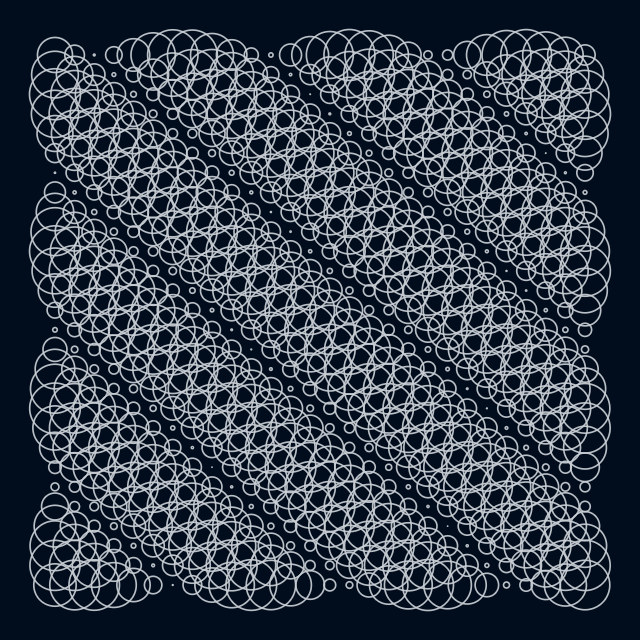
Give the GLSL for this pattern, as a WebGL 1 fragment shader.

```glsl
precision highp float;

uniform vec2 u_resolution;

#define GRID_COUNT 28.0
#define GRID_MARGIN 0.0859
#define MAX_RADIUS 0.0398
#define STROKE_WIDTH 0.0026
#define STROKE_ALPHA 0.92
#define WAVE_STEP vec2(0.362, -0.401)
#define WAVE_OFFSET -0.757
#define BACKGROUND vec3(0.002, 0.047, 0.108)
#define LINE_COLOR vec3(0.79, 0.81, 0.835)

// Radius swells and shrinks in diagonal waves across the grid.
float waveRadius(vec2 cell) {
  return MAX_RADIUS * abs(sin(dot(cell, WAVE_STEP) + WAVE_OFFSET));
}

// Antialiased coverage of a circle outline.
float ring(vec2 offset, float radius, float pixel) {
  float edge = abs(length(offset) - radius) - 0.5 * STROKE_WIDTH;
  return clamp(0.5 - edge / pixel, 0.0, 1.0);
}

void main() {
  float pixel = 1.0 / min(u_resolution.x, u_resolution.y);
  vec2 p = (gl_FragCoord.xy - 0.5 * u_resolution) * pixel + 0.5;
  p.y = 1.0 - p.y; // grid rows count downward

  float spacing = (1.0 - 2.0 * GRID_MARGIN) / (GRID_COUNT - 1.0);
  vec2 base = floor((p - GRID_MARGIN) / spacing);
  vec3 color = BACKGROUND;

  // Layer the overlapping rings of nearby grid points.
  for (int y = -1; y <= 2; y++) {
    for (int x = -1; x <= 2; x++) {
      vec2 cell = base + vec2(float(x), float(y));
      vec2 inside = step(vec2(0.0), cell) * step(cell, vec2(GRID_COUNT - 1.0));
      vec2 center = GRID_MARGIN + cell * spacing;
      float coverage = ring(p - center, waveRadius(cell), pixel);
      color = mix(color, LINE_COLOR, STROKE_ALPHA * coverage * inside.x * inside.y);
    }
  }

  gl_FragColor = vec4(color, 1.0);
}
```
